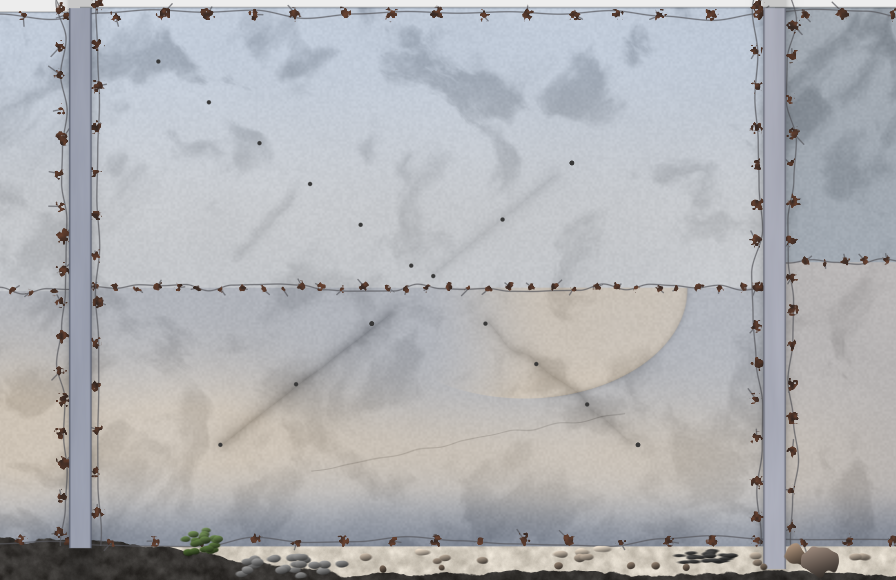
Write a WebGL 1 fragment shader that draws this texture.

```glsl
precision highp float;
// A weathered sheet-metal fence laced with rusty wire between two posts.
// Panels are gradients and fbm; stitches, holes and stones are repeats.
uniform vec2 u_resolution;

#define SEAM 0.504
#define TOP 0.987
#define BOTTOM 0.058
#define POST_L 0.1385
#define POST_R 1.3355
#define POST_HALF 0.0195
#define SCUFF 0.14
#define KNOT 0.0095
#define WARM vec3(0.825, 0.78, 0.72)

float px;

float hash(vec2 p) {
  vec3 q = fract(p.xyx * 0.1031);
  q += dot(q, q.yzx + 33.33);
  return fract((q.x + q.y) * q.z);
}
float noise(vec2 p) {
  vec2 i = floor(p), f = fract(p), e = vec2(1, 0);
  f *= f * (3.0 - 2.0 * f);
  return mix(mix(hash(i), hash(i + e), f.x),
    mix(hash(i + e.yx), hash(i + 1.0), f.x), f.y);
}
float fbm(vec2 p) {
  float sum = 0.0, amp = 0.5;
  for (int i = 0; i < 5; i++) {
    sum += amp * noise(p);
    p = mat2(1.6, 1.2, -1.2, 1.6) * p + 7.3;
    amp *= 0.5;
  }
  return sum;
}
float inside(float d) { return 1.0 - smoothstep(-px, px, d); }
float segment(vec2 p, vec2 a, vec2 b) {
  p -= a; b -= a;
  return length(p - b * clamp(dot(p, b) / dot(b, b), 0.0, 1.0));
}
float glow(vec2 p, float x, float y, float w, float h) {
  vec2 d = (p - vec2(x, y)) / vec2(w, h);
  return exp(-dot(d, d));
}

// Wire along q.x with one ragged knot per gap.
void lace(inout vec3 col, vec2 q, float gap, float size, float seed) {
  float id = floor(q.x / gap);
  float h = hash(vec2(id, seed)), k = hash(vec2(id + 31.0, seed));
  vec2 d = q - vec2((id + 0.4 + 0.2 * h) * gap, (k - 0.5) * 0.006);
  float rag = (noise(q * 230.0 + seed) - 0.5) * size * 1.3;
  float path = (noise(vec2(q.x * 0.9 / gap, seed)) - 0.5) * size * 2.3;
  float tail = segment(d, vec2(0), vec2(h - 0.5, k - 0.5) * size * 4.0);
  float wire = inside(min(abs(q.y - path), tail) - 0.0011);
  col = mix(col, vec3(0.34, 0.34, 0.36), wire * 0.75);
  vec3 rust = vec3(0.21, 0.16, 0.14) + vec3(0.2, 0.1, 0.05) * noise(q * 170.0);
  col = mix(col, rust, inside(length(d) - size * (0.6 + 0.4 * k) + rag));
}
void holes(inout vec3 col, vec2 p, vec2 a, vec2 b, float gaps) {
  for (int i = 0; i < 6; i++) {
    vec2 c = mix(a, b, min(float(i) / gaps, 1.0));
    col = mix(col, vec3(0.22), inside(length(p - c) - 0.0036));
  }
}
vec3 panels(vec2 p, float seam, float right) {
  float cloud = fbm(p * 4.0), scuff = fbm(p * 12.0 + 3.0 * cloud);
  float high = smoothstep(0.6, 0.95, p.y);
  vec3 upper = mix(vec3(0.78, 0.79, 0.805), vec3(0.76, 0.8, 0.855), high);
  upper = mix(upper, vec3(0.63, 0.66, 0.695), right);
  vec3 lower = mix(vec3(0.7, 0.715, 0.745), vec3(0.72, 0.71, 0.71), right);
  // Warm reflected light and curved sheen.
  float warm = glow(p, 0.32, 0.25, 0.27, 0.12)
    + 0.75 * glow(p, 1.12, 0.21, 0.36, 0.11)
    + 0.45 * glow(p, 0.7, 0.22, 0.25, 0.09)
    + 0.8 * glow(p, 0.0, 0.25, 0.15, 0.16);
  float arc = length((p - vec2(0.904, 0.5)) / vec2(0.281, 0.187)) - 1.0;
  warm += 0.75 * inside(arc * 0.2) * smoothstep(0.72, 0.95, p.x);
  lower = mix(lower, WARM, min(warm, 0.9) * (0.8 + 0.3 * cloud));
  lower -= 0.09 * exp(-abs(arc) * 55.0) * smoothstep(0.9, 0.98, p.x);
  float shade = 1.0 - smoothstep(0.05, 0.16, p.y - 0.05 * (cloud - 0.5));
  lower = mix(lower, vec3(0.5, 0.53, 0.585), 0.85 * shade);
  // Scuffs, grain, smears and scratches.
  float dark = SCUFF * (0.5 + 0.5 * high) * smoothstep(0.48, 0.72, scuff);
  dark += 0.06 * (cloud - 0.47) + 0.035 * (noise(p * 260.0) - 0.5);
  vec2 w = p + 0.012 * (noise(p * 25.0) - 0.5);
  dark += 0.16 * exp(-90.0 * segment(w, vec2(0.39, 0.24), vec2(0.67, 0.455)));
  dark += 0.1 * exp(-99.0 * segment(w, vec2(0.84, 0.44), vec2(1.09, 0.24)));
  dark += 0.07 * exp(-99.0 * segment(w, vec2(0.75, 0.53), vec2(0.95, 0.69)));
  dark += 0.1 * inside(segment(w, vec2(0.54, 0.19), vec2(1.08, 0.29)) - 0.001);
  return mix(lower, upper, inside(seam - p.y)) - dark;
}
void post(inout vec3 col, vec2 p, float x, float foot, vec3 steel) {
  float side = abs(p.x - x) - POST_HALF;
  col *= 1.0 - 0.16 * exp(-max(side, 0.0) * 130.0);
  steel += 0.06 * (fbm(p * vec2(55, 7)) - 0.5);
  steel -= 0.25 * smoothstep(-0.0045, 0.0, side);
  col = mix(col, steel, inside(max(side, max(foot - p.y, p.y - 0.986))));
}
void stone(inout vec3 col, vec2 p, vec2 c, vec2 r, vec3 tint) {
  vec2 d = (p - c) / r;
  float body = inside((length(d) - 1.25 + 0.5 * noise(p * 75.0)) * r.y);
  col = mix(col, tint * (0.85 + 0.35 * d.y - 0.15 * d.x), body);
}
void main() {
  vec2 p = gl_FragCoord.xy / u_resolution.y;
  px = 0.8 / u_resolution.y;
  float left = step(p.x, POST_L), right = step(POST_R, p.x);
  float seam = SEAM - 0.006 * left + 0.044 * right;
  vec3 col = panels(p, seam, right);
  holes(col, p, vec2(0.273, 0.894), vec2(0.709, 0.542), 5.0);
  holes(col, p, vec2(0.747, 0.524), vec2(0.986, 0.719), 2.0);
  holes(col, p, vec2(0.38, 0.233), vec2(0.641, 0.442), 2.0);
  holes(col, p, vec2(0.837, 0.442), vec2(1.1, 0.233), 3.0);
  // Sky, gravel and soil.
  float grit = fbm(p * 65.0), rim = TOP - 0.008 * left;
  col = mix(col, vec3(0.93), inside(rim - p.y));
  col -= 0.2 * inside(abs(p.y - rim) - 0.0015);
  col = mix(col, vec3(0.68, 0.65, 0.6) + 0.3 * grit, inside(p.y - BOTTOM));
  float soil = mix(0.055, 0.0, smoothstep(0.12, 0.62, p.x));
  soil += 0.025 * fbm(p * 22.0);
  col = mix(col, vec3(0.1, 0.09, 0.08) + 0.22 * grit, inside(p.y - soil));
  // Lacing on seams and edges.
  lace(col, p - vec2(0, seam), 0.036, KNOT * 0.65, 1.0);
  lace(col, p - vec2(0, 0.975), 0.079, KNOT, 4.0);
  lace(col, p - vec2(0, 0.067), 0.079, KNOT * 0.9, 5.0);
  if (p.y > BOTTOM) for (int i = 0; i < 4; i++) {
    float n = float(i), x = 0.106 + 0.061 * mod(n, 2.0) + 1.199 * floor(n / 2.0);
    lace(col, vec2(p.y, p.x - x), 0.056 + 0.006 * mod(n * 3.0, 4.0), KNOT, 6.0 + n);
  }
  post(col, p, POST_L, 0.055, vec3(0.6, 0.62, 0.68));
  post(col, p, POST_R, 0.019, vec3(0.66, 0.67, 0.72));
  // Pebbles, rubble, leaves and boulders.
  for (int i = 0; i < 24; i++) {
    float a = hash(vec2(i, 2)), b = hash(vec2(i, 9));
    stone(col, p, vec2(0.6 + 0.9 * a * a, 0.018 + 0.036 * b),
      vec2(0.005 + 0.01 * b, 0.006), mix(vec3(0.38, 0.32, 0.27), WARM, b));
    stone(col, p, vec2(0.41 + 0.18 * b, 0.04 * a), vec2(0.01, 0.006), vec3(0.5));
    stone(col, p, vec2(1.15 + 0.11 * a, 0.03 + 0.02 * b), vec2(0.01, 0.003), vec3(0.24));
    stone(col, p, vec2(0.307 + 0.07 * a, 0.046 + 0.04 * b), vec2(0.008, 0.005),
      vec3(0.25, 0.34, 0.16) + 0.15 * b);
  }
  stone(col, p, vec2(1.372, 0.042), vec2(0.018), vec3(0.53, 0.45, 0.38));
  stone(col, p, vec2(1.414, 0.035), vec2(0.034, 0.026), vec3(0.5, 0.44, 0.4));
  gl_FragColor = vec4(clamp(col, 0.0, 1.0), 1.0);
}
```
